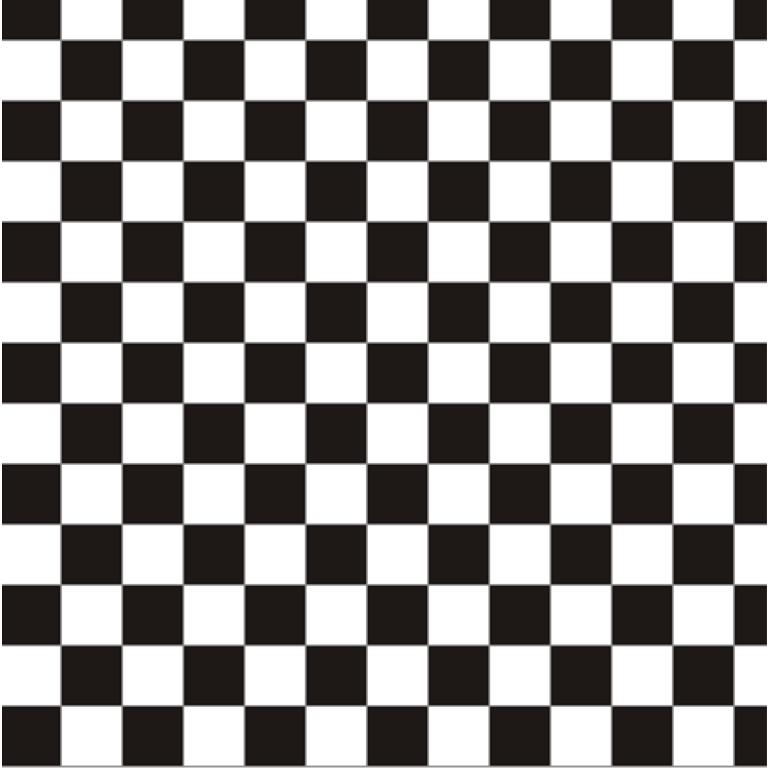
Reproduce this pattern procedurally as a WebGL 1 fragment shader.

```glsl
precision mediump float;
// Black and white checkerboard with soft grey seams and a thin pale margin.

uniform vec2 u_resolution;

const vec2 CELL_SIZE = vec2(0.07966, 0.0788);
const vec2 GRID_ORIGIN = vec2(-0.0002, 0.0020);
const float SEAM_HALF_WIDTH = 0.0022;
const float RIM_WIDTH = 0.0026;
const float LEFT_MARGIN = 0.0026;
const float RIGHT_MARGIN = 0.0015;
const float BOTTOM_MARGIN = 0.0016;

const vec3 INK = vec3(0.118, 0.098, 0.090);
const vec3 RIM_INK = vec3(0.085, 0.067, 0.062);
const vec3 PAPER = vec3(1.0);
const vec3 BOTTOM_LINE = vec3(0.80, 0.79, 0.79);

// Distance to the nearest grid line along each axis.
vec2 seamDistance(vec2 cell, vec2 size) {
  return abs(fract(cell + 0.5) - 0.5) * size;
}

// Square wave alternating between +1 and -1, passing smoothly through zero.
vec2 softSquareWave(vec2 cell, vec2 dist, float softness) {
  vec2 side = 1.0 - 2.0 * mod(floor(cell), 2.0);
  return side * smoothstep(0.0, softness, dist);
}

// Smoothed step centred on an edge.
float softStep(float edge, float x, float halfWidth) {
  return smoothstep(edge - halfWidth, edge + halfWidth, x);
}

vec3 checkerboard(vec2 p, float softness) {
  vec2 cell = (p - GRID_ORIGIN) / CELL_SIZE;
  vec2 dist = seamDistance(cell, CELL_SIZE);
  vec2 wave = softSquareWave(cell, dist, softness);
  float coverage = 0.5 + 0.5 * wave.x * wave.y;

  // Slightly darker rim just inside each dark square.
  float nearest = min(dist.x, dist.y);
  float rim = 1.0 - smoothstep(softness, softness + RIM_WIDTH, nearest);
  return mix(PAPER, mix(INK, RIM_INK, rim), coverage);
}

void main() {
  vec2 p = gl_FragCoord.xy / u_resolution;
  float pixel = 1.0 / min(u_resolution.x, u_resolution.y);
  float aa = 0.5 * pixel;
  vec3 color = checkerboard(p, max(SEAM_HALF_WIDTH, pixel));

  // Pale borders at the bottom and the two sides.
  color = mix(BOTTOM_LINE, color, softStep(BOTTOM_MARGIN, p.y, aa));
  float inside = softStep(LEFT_MARGIN, p.x, aa)
               * softStep(RIGHT_MARGIN, 1.0 - p.x, aa);
  color = mix(PAPER, color, inside);

  gl_FragColor = vec4(color, 1.0);
}
```
